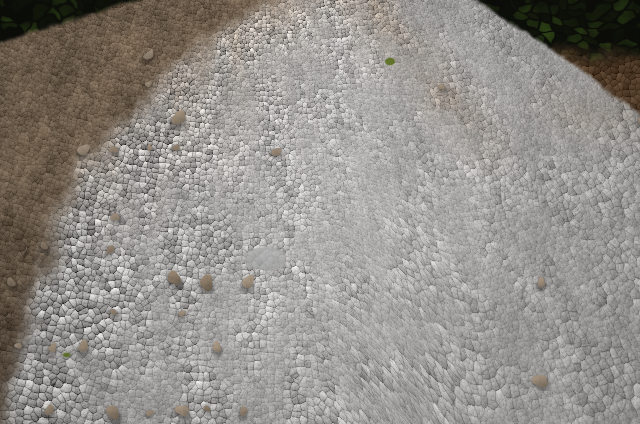
This texture is drawn by a Shadertoy shader. Its source:

```glsl
vec2 hash2(vec2 p) {
    vec3 q = fract(p.xyx * vec3(0.1031, 0.103, 0.0973));
    q += dot(q, q.yzx + 33.33);
    return fract((q.xx + q.yz) * q.zy);
}

// Cellular noise: offset from nearest centre, gap to the border, cell id
vec4 cells(vec2 p) {
    vec2 base = floor(p), nearest = vec2(0.0);
    float d1 = 8.0, d2 = 8.0, id = 0.0;
    for (int j = -1; j <= 1; j++)
    for (int i = -1; i <= 1; i++) {
        vec2 cell = base + vec2(i, j);
        vec2 off = p - cell - 0.1 - 0.8 * hash2(cell);
        float d = length(off);
        if (d < d1) {
            d2 = d1;
            d1 = d;
            nearest = off;
            id = hash2(cell + 71.0).x;
        } else d2 = min(d2, d);
    }
    return vec4(nearest, d2 - d1, id);
}

// Layered sines, roughly -1 to 1
float waves(vec2 p) {
    float sum = 0.0, amp = 0.55;
    for (int i = 0; i < 5; i++) {
        p = mat2(0.8, 0.6, -0.6, 0.8) * p * 1.65 + 1.7;
        sum += amp * sin(p.x + 1.4 * sin(p.y * 0.9)) * cos(p.y + sin(p.x * 0.7));
        amp *= 0.68;
    }
    return sum;
}

// Brightness change from lit, irregular stones
float stones(vec2 p) {
    vec4 c = cells(p);
    float crevice = 1.0 - smoothstep(0.02, 0.24, c.z);
    return (c.w - 0.5) * 0.2 + dot(c.xy, vec2(-0.08, 0.16)) - 0.15 * crevice + 0.035;
}

float blob(vec2 p, vec2 centre, vec2 size) {
    vec2 q = (p - centre) / size;
    return exp(-dot(q, q));
}

// Sparse tan cobbles, one at most in each grid cell
vec3 addCobbles(vec3 col, vec2 p, float density) {
    vec2 g = p * 13.0, cell = floor(g);
    vec2 h = hash2(cell + 19.0), k = hash2(cell + 53.0);
    vec2 q = fract(g) - 0.32 - 0.36 * h;
    float turn = k.x * 3.0;
    vec2 r = mat2(cos(turn), sin(turn), -sin(turn), cos(turn)) * q;
    float radius = mix(0.09, 0.22, k.y * k.y);
    float around = atan(r.y, r.x);
    float d = length(r * vec2(0.85, 1.2)) - radius * (1.0 + 0.1 * sin(3.0 * around + h.x * 6.0));
    float present = step(h.y, density);
    float shadow = smoothstep(0.09, -0.03, d + q.y * 0.35);
    col *= 1.0 - 0.28 * present * shadow;
    vec3 rock = mix(vec3(0.5, 0.44, 0.37), vec3(0.62, 0.56, 0.49), h.x);
    rock *= 1.0 + 0.7 * q.y - 0.3 * q.x + 0.05 * waves(g * 9.0);
    return mix(col, rock, present * smoothstep(0.025, -0.025, d));
}

// Dark undergrowth, with bare earth low on the right
vec3 background(vec2 p) {
    vec4 leaf = cells(p * vec2(30.0, 38.0) + waves(p * 9.0));
    float lit = leaf.w * leaf.w * smoothstep(0.0, 0.35, leaf.z);
    lit *= 0.65 + 0.5 * waves(p * 14.0);
    vec3 green = mix(vec3(0.045, 0.05, 0.035), vec3(0.17, 0.25, 0.08), clamp(lit, 0.0, 1.0));
    vec3 earth = vec3(0.32, 0.235, 0.16) + 0.5 * stones(p * 70.0) * vec3(1.0, 0.9, 0.8);
    float low = smoothstep(0.9, 0.85, p.y + 0.02 * waves(p * 12.0));
    return mix(green, earth, low * step(1.0, p.x));
}

void mainImage(out vec4 fragColor, in vec2 fragCoord) {
    vec2 p = fragCoord / iResolution.y;

    // Coordinates fanning down the slope from a distant apex
    vec2 q = p - vec2(0.6, 2.0);
    vec2 fan = vec2(atan(q.x, -q.y), -log(length(q)));
    float right = smoothstep(0.7, 1.15, p.x);
    vec2 grain = fan * vec2(112.0, 112.0 - 30.0 * right);
    float streak = waves(fan * vec2(24.0, 6.0));
    float patches = waves(fan * vec2(17.0, 13.0) + 4.0);

    // Powdery stone and its gravel
    float pale = 0.62 + 0.035 * streak + 0.025 * patches;
    pale += 0.06 * blob(p, vec2(0.82, 0.5), vec2(0.4, 0.5));
    pale += 0.04 * blob(p, vec2(0.72, 0.95), vec2(0.2, 0.2));
    vec3 col = pale * vec3(1.0, 0.99, 0.98);
    float border = p.x - 0.25 * p.y - 0.4 * pow(p.y, 4.0);
    float gravel = smoothstep(-0.45, 0.4, patches - 0.4 * streak);
    gravel = mix(0.3, 1.0, gravel) * mix(1.1, 0.65, right);
    gravel += 0.4 * exp(-pow((border - 0.12) / 0.12, 2.0));
    gravel *= 1.0 - 0.55 * blob(p, vec2(0.85, 0.52), vec2(0.14, 0.22));
    col += gravel * stones(grain) + 0.35 * stones(grain * 2.1 + 9.0);

    // Tan stains running downhill
    float tan1 = 0.75 * exp(-max(border, 0.0) * 7.0) * smoothstep(0.25, 0.8, p.y);
    tan1 *= 0.65 + 0.6 * streak;
    float side = p.x - 1.02 + (p.y - 0.8) * 0.75;
    float tan2 = 0.45 * exp(-side * side * 180.0) * smoothstep(0.55, 0.75, p.y);
    float tan3 = 0.35 * blob(p, vec2(1.4, 0.74), vec2(0.13, 0.07));
    float stain = clamp(tan1 + (tan2 + tan3) * (0.75 + 0.6 * patches), 0.0, 0.8);
    col = mix(col, col * vec3(0.87, 0.78, 0.69), stain);

    // Brown soil over the left shoulder
    vec3 soil = vec3(0.44, 0.375, 0.305) * (0.97 + 0.1 * patches + 0.05 * streak);
    soil *= mix(0.84, 1.04, smoothstep(0.1, 0.75, p.y));
    soil += (0.4 * stones(grain * 1.3 + 31.0) + 0.25 * stones(grain * 0.6)) * vec3(1.0, 0.93, 0.85);
    float cover = smoothstep(0.05, -0.045, border + 0.035 * patches + 0.02 * streak);
    col = mix(col, soil, cover);

    // Cobbles and a flat dusty slab
    float density = 0.4 * smoothstep(0.7, 0.45, p.x) * smoothstep(-0.15, 0.0, border) + 0.05;
    col = addCobbles(col, p, density);
    vec2 slab = (p - vec2(0.627, 0.39)) / vec2(0.05, 0.028);
    float slabEdge = length(slab) + 0.12 * waves(slab * 2.0);
    col = mix(col, vec3(0.64 + 0.03 * slab.y), 0.8 * smoothstep(1.1, 0.9, slabEdge));

    // Fallen leaves
    float leaves = blob(p, vec2(0.92, 0.855), vec2(0.012, 0.009));
    leaves += 0.6 * blob(p, vec2(0.157, 0.163), vec2(0.014, 0.008));
    col = mix(col, vec3(0.38, 0.45, 0.17), smoothstep(0.25, 0.55, leaves));

    // Hill outline and lens falloff
    float t = p.x - 1.118;
    float ridge = min(0.902 + 0.3 * p.x, 1.0 - 0.6 * t - 0.25 * t * t);
    ridge += 0.006 * waves(p * 25.0);
    col = mix(col, background(p), smoothstep(-0.007, 0.009, p.y - ridge));
    vec2 lens = p - vec2(0.78, 0.52);
    col *= 1.03 - 0.17 * dot(lens, lens);
    fragColor = vec4(clamp(col, 0.0, 1.0), 1.0);
}
```
